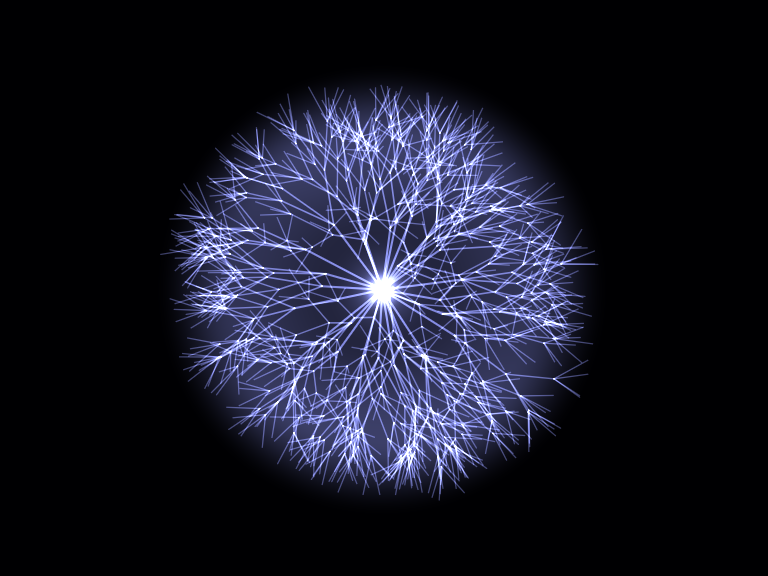
Write a WebGL 1 fragment shader that draws this background.

```glsl
precision highp float;

uniform vec2 u_resolution;

const float TAU = 6.28319;
const float GOLDEN_ANGLE = 2.39996;
const float TRUNKS = 30.0;
const vec2 CENTRE = vec2(-0.003, -0.003);
const vec3 VIOLET = vec3(0.56, 0.59, 0.95);

float hash(float n) {
    return fract(sin(n * 12.9898) * 43758.5);
}

// Evenly spread directions on a sphere, drawn towards the vertical poles
vec3 trunkDirection(float i, float count) {
    float y = 1.0 - 2.0 * (i + 0.5) / count;
    float angle = i * GOLDEN_ANGLE + 0.25 * hash(i + 3.7);
    float ring = sqrt(1.0 - y * y);
    return normalize(vec3(ring * cos(angle), 1.25 * y, ring * sin(angle)));
}

// One of several twigs fanned around the parent direction
vec3 fork(vec3 parent, float k, float count, float id, float spread) {
    vec3 side = normalize(cross(parent, vec3(0.31, 0.22, 0.92)));
    vec3 up = cross(side, parent);
    float angle = TAU * (k + 0.8 * hash(id)) / count + TAU * hash(floor(id / count) + 0.5);
    float lean = spread * (0.7 + 0.6 * hash(id + 0.3));
    return normalize(parent + lean * (cos(angle) * side + sin(angle) * up));
}

float vary(float size, float id) {
    return size * (0.82 + 0.28 * hash(id + 0.71));
}

// Smooth line that dims by fade towards its end
float line(vec2 p, vec2 a, vec2 b, float halfWidth, float fade, float pixel) {
    vec2 ab = b - a;
    float t = clamp(dot(p - a, ab) / max(dot(ab, ab), 0.000001), 0.0, 1.0);
    float d = length(p - a - t * ab);
    return clamp((halfWidth - d) / pixel + 0.5, 0.0, 1.0) * (1.0 - fade * t);
}

bool beyond(vec2 p, vec2 node, float reach) {
    vec2 d = p - node;
    return dot(d, d) > reach * reach;
}

// Four generations of branches growing from the middle of a ball
float branches(vec2 p, float pixel) {
    float light = 0.0;
    for (float i = 0.0; i < TRUNKS; i++) {
        vec3 dir1 = trunkDirection(i, TRUNKS);
        vec2 node1 = dir1.xy * vary(0.145, i);
        light += 0.8 * line(p, vec2(0.0), node1, 0.0018, 0.2, pixel);
        if (beyond(p, node1, 0.28)) continue;

        for (float j = 0.0; j < 3.0; j++) {
            float id2 = 3.0 * i + j + 100.0;
            vec3 dir2 = fork(dir1, j, 3.0, id2, 0.64);
            vec2 node2 = node1 + dir2.xy * vary(0.104, id2);
            light += 0.62 * line(p, node1, node2, 0.0014, 0.1, pixel);
            if (beyond(p, node2, 0.17)) continue;

            for (float k = 0.0; k < 3.0; k++) {
                float id3 = 3.0 * id2 + k + 300.0;
                vec3 dir3 = fork(dir2, k, 3.0, id3, 0.62);
                vec2 node3 = node2 + dir3.xy * vary(0.082, id3);
                light += 0.54 * line(p, node2, node3, 0.0012, 0.1, pixel);
                if (beyond(p, node3, 0.077)) continue;

                for (float m = 0.0; m < 4.0; m++) {
                    float id4 = 4.0 * id3 + m + 900.0;
                    vec3 dir4 = fork(dir3, m, 4.0, id4, 0.6);
                    vec2 tip = node3 + dir4.xy * vary(0.066, id4);
                    light += 0.52 * line(p, node3, tip, 0.0011, 0.25, pixel);
                }
            }
        }
    }
    return light;
}

// Dim haze filling the ball, stronger near the rim and the poles
float haze(vec2 p) {
    float r = length(p);
    float fill = mix(0.22, 0.34, smoothstep(0.06, 0.25, r));
    fill += 0.08 * smoothstep(0.08, 0.25, abs(p.y));
    return fill * (1.0 - smoothstep(0.26, 0.395, r));
}

// White-hot middle with a soft skirt
float core(float r) {
    return 2.2 * exp(-r * r / 0.0004) + 0.35 * exp(-r * r / 0.003);
}

void main() {
    vec2 p = (gl_FragCoord.xy - 0.5 * u_resolution) / u_resolution.y - CENTRE;
    float pixel = max(1.0 / u_resolution.y, 0.0015);
    float r = length(p);

    float light = haze(p) + core(r);
    if (r < 0.42) light += branches(p, pixel);

    vec3 color = VIOLET * light + vec3(0.0, 0.0, 0.008);
    gl_FragColor = vec4(min(color, 1.0), 1.0);
}
```
